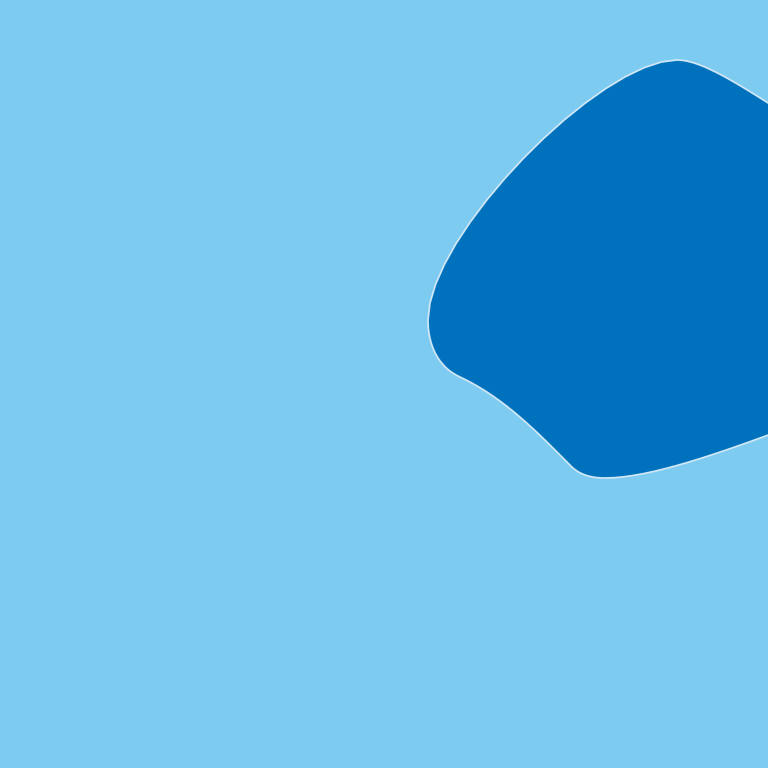
Give the GLSL for this background, as a WebGL 2 fragment shader.

```glsl
#version 300 es
precision highp float;
// A deep blue rounded shape with a thin pale rim enters a flat sky blue field
// from the right. Its outline is a chain of cubic Bezier curves, walked in short
// steps to find the distance to the edge and, by ray crossings, the inside.

uniform vec2 u_resolution;
out vec4 fragColor;

const int CURVES = 6;
const int STEPS = 16;

// Each curve shares its last control point with the next one
const vec2 outline[19] = vec2[19](
  vec2(1.0286, 0.8477), vec2(0.9635, 0.8893), vec2(0.9141, 0.9219),
  vec2(0.8815, 0.9219), vec2(0.7813, 0.9219), vec2(0.5573, 0.6940),
  vec2(0.5573, 0.5833), vec2(0.5573, 0.5508), vec2(0.5703, 0.5221),
  vec2(0.5990, 0.5091), vec2(0.6576, 0.4818), vec2(0.7031, 0.4336),
  vec2(0.7422, 0.3945), vec2(0.7526, 0.3828), vec2(0.7682, 0.3776),
  vec2(0.7878, 0.3776), vec2(0.8464, 0.3776), vec2(0.9375, 0.4102),
  vec2(1.0286, 0.4440));

vec2 bezier(int first, float t) {
  float s = 1.0 - t;
  return s * s * s * outline[first] + 3.0 * s * s * t * outline[first + 1]
       + 3.0 * s * t * t * outline[first + 2] + t * t * t * outline[first + 3];
}

float segmentDistance(vec2 p, vec2 a, vec2 b) {
  vec2 ab = b - a;
  return length(p - a - ab * clamp(dot(p - a, ab) / dot(ab, ab), 0.0, 1.0));
}

// Does a ray going left from p cross the segment?
bool crossesLeft(vec2 p, vec2 a, vec2 b) {
  if ((a.y > p.y) == (b.y > p.y)) return false;
  return mix(a.x, b.x, (p.y - a.y) / (b.y - a.y)) < p.x;
}

// Signed distance, negative inside; the shape stays open beyond the right edge
float shapeDistance(vec2 p) {
  float nearest = 10.0;
  float side = 1.0;
  vec2 a = outline[0];
  for (int c = 0; c < CURVES; c++) {
    for (int i = 1; i <= STEPS; i++) {
      vec2 b = bezier(3 * c, float(i) / float(STEPS));
      nearest = min(nearest, segmentDistance(p, a, b));
      if (crossesLeft(p, a, b)) side = -side;
      a = b;
    }
  }
  return side * nearest;
}

void main() {
  vec2 p = gl_FragCoord.xy / u_resolution;
  float pixel = 1.0 / min(u_resolution.x, u_resolution.y);
  float d = shapeDistance(p);

  vec3 skyBlue = vec3(0.494, 0.796, 0.949);
  vec3 deepBlue = vec3(0.0, 0.445, 0.737);
  vec3 paleRim = vec3(0.83, 0.91, 0.96);

  // Fill, then the thin rim along its edge
  vec3 color = mix(deepBlue, skyBlue, smoothstep(-0.7 * pixel, 0.7 * pixel, d));
  float rim = 1.0 - smoothstep(-0.7 * pixel, 0.7 * pixel, abs(d) - 0.0011);
  fragColor = vec4(mix(color, paleRim, rim), 1.0);
}
```
